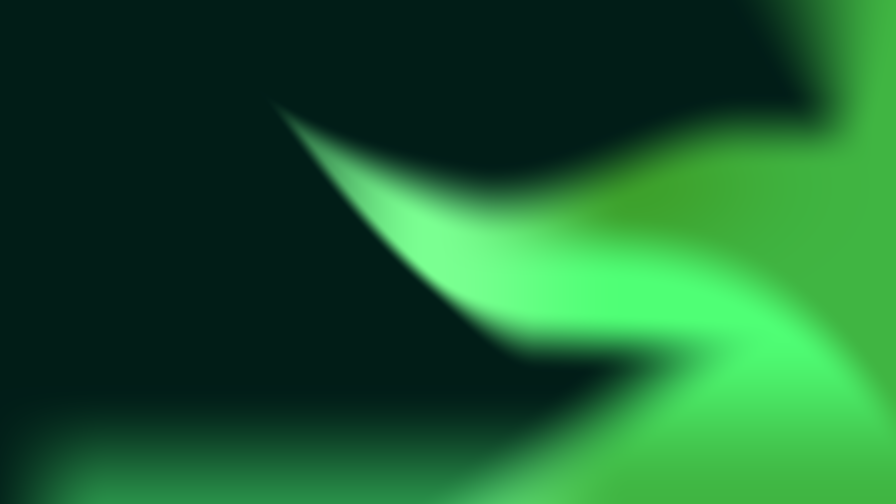
A WebGL 2 fragment shader for this background:

```glsl
#version 300 es
precision highp float;
// Soft green aurora: a pale wing unfolding into a bright ribbon over dark teal.

#define DARK   vec3(0.003, 0.112, 0.092)
#define GREEN  vec3(0.25, 0.71, 0.26)
#define OLIVE  vec3(0.24, 0.63, 0.17)
#define BRIGHT vec3(0.31, 1.00, 0.46)
#define MINT   vec3(0.48, 1.00, 0.57)
#define FLOOR_GLOW vec3(0.18, 0.62, 0.31)
#define ASPECT (16.0 / 9.0)

uniform vec2 u_resolution;
out vec4 outColor;

// Soft step centred on an edge, with a given half width.
float softEdge(float edge, float halfWidth, float v) {
    return smoothstep(edge - halfWidth, edge + halfWidth, v);
}

// Height of the wing's upper rim: a falling curve, then a rising shoulder.
float upperRim(float x) {
    float fall = pow(max(0.972 - x, 0.0) / 0.417, 1.6);
    return 0.600 + 0.181 * fall + 0.141 * smoothstep(0.972, 1.481, x);
}

// Height of the wing's lower rim, flattening to the right.
float lowerRim(float x) {
    float fall = pow(max(1.065 - x, 0.0) / 0.509, 1.57);
    return 0.324 + 0.456 * fall - 0.05 * max(x - 1.065, 0.0);
}

// Coverage of the light: everything outside the two dark hollows.
float lightMask(vec2 p) {
    // Upper hollow, closed on the right by a vertical band.
    float rimWidth = mix(0.012, 0.076, smoothstep(0.46, 0.93, p.x));
    float aboveWing = softEdge(upperRim(p.x), rimWidth, p.y);
    float rise = clamp((p.y - 0.745) / 0.255, 0.0, 1.0);
    float band = softEdge(1.665 - 0.05 * rise, 0.07 + 0.11 * rise, p.x);
    float upperHollow = aboveWing * (1.0 - band);

    // Lower hollow, closed on the right by a slanted edge.
    float lowerWidth = mix(0.024, 0.062, smoothstep(0.85, 1.05, p.x));
    float belowWing = 1.0 - softEdge(lowerRim(p.x), lowerWidth, p.y);
    float slant = dot(p - vec2(1.366, 0.306), vec2(0.619, -0.786));
    float lowerHollow = belowWing * (1.0 - softEdge(0.0, 0.10, slant));

    float taper = smoothstep(0.40, 0.85, p.x);
    return taper * (1.0 - upperHollow) * (1.0 - lowerHollow);
}

// Colour inside the light.
vec3 lightColor(vec2 p) {
    vec2 q = (p - vec2(1.25, 0.63)) / vec2(0.25, 0.14);
    vec3 col = mix(GREEN, OLIVE, exp(-dot(q, q)));

    // Ribbon: crisp bending crest, long fade towards the floor.
    float bend = max(p.x - 1.065, 0.0) / 0.613;
    float crest = 0.515 - 0.23 * bend * bend * bend;
    float ribbon = (1.0 - softEdge(crest, 0.07, p.y)) * smoothstep(0.0, 0.36, p.y);
    col = mix(col, BRIGHT, ribbon);

    // Pale wing on the left.
    return mix(col, MINT, 1.0 - smoothstep(0.85, 1.25, p.x));
}

void main() {
    vec2 p = gl_FragCoord.xy / u_resolution * vec2(ASPECT, 1.0);

    // Dark ground with a glow along the floor.
    float glow = (1.0 - smoothstep(-0.06, 0.24, p.y)) * smoothstep(-0.05, 0.22, p.x);
    vec3 col = mix(DARK, FLOOR_GLOW, glow);

    col = mix(col, lightColor(p), lightMask(p));
    outColor = vec4(col, 1.0);
}
```
